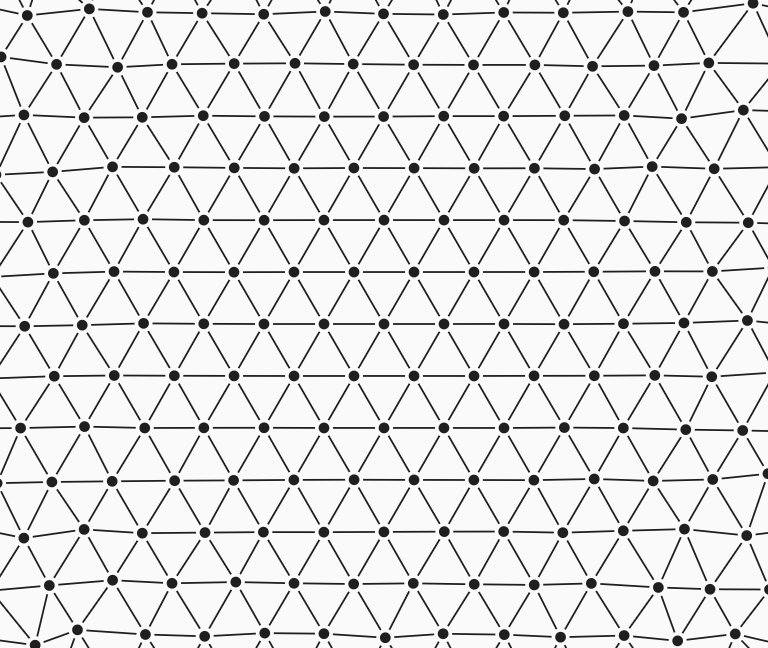
This pattern is drawn by a WebGL 1 fragment shader. Its source:

```glsl
precision highp float;

uniform vec2 u_resolution;

vec2 hash2(vec2 c) {
  vec3 h = fract(vec3(c.xyx) * vec3(0.1031, 0.1030, 0.0973) + 0.37);
  h += dot(h, h.yzx + 33.33);
  return fract((h.xx + h.yz) * h.zy);
}

// Triangular lattice node, regular at the centre and jittered toward the corners
vec2 nodePosition(vec2 cell) {
  vec2 node = vec2(cell.x + 0.5 * cell.y, 0.866 * cell.y);
  float disorder = min(pow(length(node) / 8.37, 4.0), 1.2);
  return node + (hash2(cell + 50.0) - 0.5) * 0.48 * disorder;
}

float segmentDistance(vec2 p, vec2 a, vec2 b) {
  vec2 pa = p - a;
  vec2 ba = b - a;
  return length(pa - ba * clamp(dot(pa, ba) / dot(ba, ba), 0.0, 1.0));
}

// Antialiased coverage of a signed distance
float coverage(float d, float pixel) {
  return clamp(0.5 - d / pixel, 0.0, 1.0);
}

void main() {
  // One unit is the lattice spacing, 10.8 of them fit the height
  float pixel = 10.8 / u_resolution.y;
  vec2 p = (gl_FragCoord.xy - 0.5 * u_resolution) * pixel;
  vec2 base = floor(vec2(p.x - 0.577 * p.y, p.y / 0.866) + 0.5);

  float dotDistance = 10.0;
  float lineDistance = 10.0;
  for (int j = -2; j <= 2; j++) {
    for (int i = -2; i <= 2; i++) {
      vec2 cell = base + vec2(float(i), float(j));
      vec2 node = nodePosition(cell);
      dotDistance = min(dotDistance, length(p - node));

      // Each node owns the edges to its right, upper right and upper left
      float right = segmentDistance(p, node, nodePosition(cell + vec2(1.0, 0.0)));
      float upRight = segmentDistance(p, node, nodePosition(cell + vec2(0.0, 1.0)));
      float upLeft = segmentDistance(p, node, nodePosition(cell + vec2(-1.0, 1.0)));
      lineDistance = min(lineDistance, min(right, min(upRight, upLeft)));
    }
  }

  // Lines stop short of the dots, leaving a clear ring
  float line = coverage(lineDistance - 0.0148, pixel);
  line *= 1.0 - coverage(dotDistance - 0.15, pixel);
  float disc = coverage(dotDistance - 0.089, pixel);

  gl_FragColor = vec4(vec3(mix(0.98, 0.12, max(line, disc))), 1.0);
}
```
